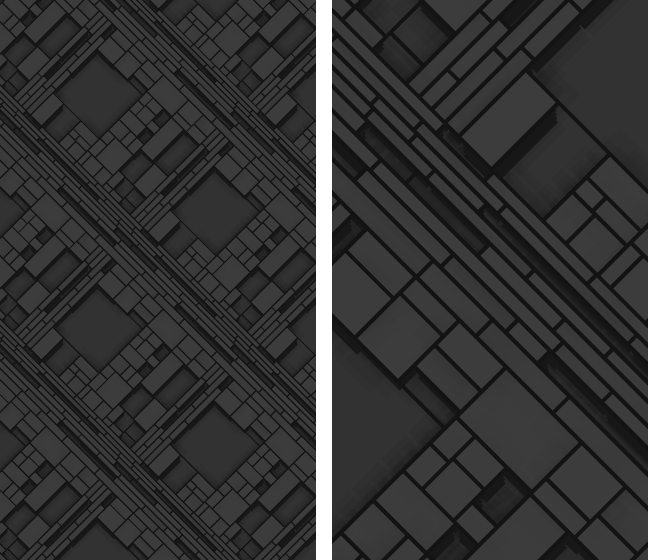
Left: the whole. Right: its middle third, enlarged.
Reproduce this background procedurally as a WebGL 1 fragment shader.

```glsl
precision highp float;

uniform vec2 u_resolution;

// Layout, in units of one tile
const float TILE_DIAGONAL = 0.741;        // in canvas widths
const vec2 TILE_ORIGIN = vec2(0.08, 0.03);
const float BAND_START = 0.74;
const float RAIL_WIDTH = 0.15;
const float GAP = 0.0042;
const float MAX_HEIGHT = 0.046;
const float FLOOR_CHANCE = 0.22;
const float GROOVE = -0.03;

// Shading
const vec2 TO_LIGHT = vec2(-0.78, 0.62);
const float SHADOW_STEP = 0.008;
const float AO_RADIUS = 0.065;
const float AO_STRENGTH = 0.75;
const float TOP_TONE = 0.235;
const float FLOOR_TONE = 0.195;
const float SHADOW_TONE = 0.09;
const float GROOVE_TONE = 0.075;

const float GOLDEN_ANGLE = 2.39996;
const int AO_TAPS = 12;
const int SAMPLES = 2;

float hash(float n) {
  return fract(sin(n * 12.9898 + 4.137) * 43758.5453);
}

// Height of the block under q, found by splitting the tile again and again
float heightAt(vec2 q) {
  vec2 f = fract(q);
  bool band = f.y > BAND_START;
  bool rail = !band && f.x < RAIL_WIDTH;
  bool strips = band || rail;
  vec2 lo = vec2(band || rail ? 0.0 : RAIL_WIDTH, band ? BAND_START : 0.0);
  vec2 hi = vec2(rail ? RAIL_WIDTH : 1.0, band ? 1.0 : BAND_START);
  float seed = band ? 401.0 : (rail ? 803.0 : 1.0);
  int lengthwise = band ? 3 : (rail ? 2 : 0);

  for (int i = 0; i < 7; i++) {
    vec2 size = hi - lo;
    bool slicing = i < lengthwise;
    float pick = hash(seed + 0.37);
    bool splitX;
    if (strips) {
      if (i >= lengthwise + 2) break;
      // Stagger the joints of neighbouring strips
      if (band && i == lengthwise) f.x = fract(f.x + pick);
      splitX = slicing ? rail : band;
    } else {
      bool small = max(size.x, size.y) < 0.13 || min(size.x, size.y) < 0.03;
      if (i > 2 && (small || (i > 3 && pick > 0.75))) break;
      splitX = size.x * mix(0.6, 1.6, pick) > size.y;
    }
    float spread = slicing ? 0.1 : 0.25;
    vec2 cut = mix(lo, hi, 0.5 + spread * (2.0 * hash(seed) - 1.0));
    bool upper = splitX ? f.x > cut.x : f.y > cut.y;
    if (splitX) {
      if (upper) lo.x = cut.x; else hi.x = cut.x;
    } else {
      if (upper) lo.y = cut.y; else hi.y = cut.y;
    }
    seed = 2.0 * seed + (upper ? 1.0 : 0.0);
  }

  vec2 edge = min(f - lo, hi - f);
  if (min(edge.x, edge.y) < GAP) return GROOVE;
  float level = hash(seed + 0.71);
  return level < FLOOR_CHANCE ? 0.0 : MAX_HEIGHT * mix(0.5, 1.0, level);
}

// 1 where a taller block stands between q and the light
float shadowAt(vec2 q, float height) {
  float shadow = 0.0;
  for (int i = 1; i <= 5; i++) {
    float reach = SHADOW_STEP * float(i);
    shadow = max(shadow, step(height + reach, heightAt(q + TO_LIGHT * reach)));
  }
  return shadow;
}

// Soft darkening beside taller neighbours
float occlusionAt(vec2 q, float height) {
  float sum = 0.0;
  for (int i = 0; i < AO_TAPS; i++) {
    float angle = GOLDEN_ANGLE * float(i);
    float radius = AO_RADIUS * sqrt((float(i) + 0.5) / float(AO_TAPS));
    float rise = heightAt(q + radius * vec2(cos(angle), sin(angle))) - height;
    sum += clamp(rise / MAX_HEIGHT, 0.0, 1.0);
  }
  return sum / float(AO_TAPS);
}

float toneAt(vec2 q) {
  float height = heightAt(q);
  if (height < 0.0) return GROOVE_TONE;
  float tone = mix(FLOOR_TONE, TOP_TONE, smoothstep(0.0, 0.5 * MAX_HEIGHT, height));
  tone *= 1.0 - AO_STRENGTH * occlusionAt(q, height);
  return mix(tone, min(tone, SHADOW_TONE), shadowAt(q, height));
}

void main() {
  float tone = 0.0;
  for (int y = 0; y < SAMPLES; y++) {
    for (int x = 0; x < SAMPLES; x++) {
      vec2 jitter = (vec2(x, y) + 0.5) / float(SAMPLES) - 0.5;
      vec2 p = (gl_FragCoord.xy + jitter) / u_resolution.x;
      tone += toneAt(vec2(p.x - p.y, p.x + p.y) / TILE_DIAGONAL - TILE_ORIGIN);
    }
  }
  gl_FragColor = vec4(vec3(tone / float(SAMPLES * SAMPLES)), 1.0);
}
```
